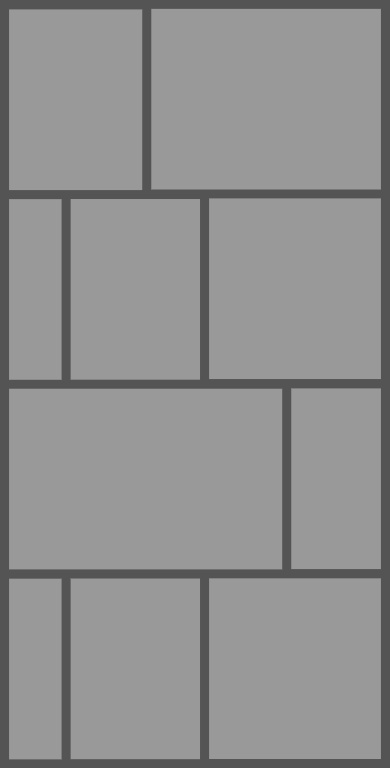
Write a WebGL 2 fragment shader that draws this pattern.

```glsl
#version 300 es
precision highp float;

uniform vec2 u_resolution;
out vec4 fragColor;

// Lengths are in canvas heights, joints in canvas widths
#define ROWS 4.0
#define LINE_WIDTH 0.0118
#define SHIFT 0.0011
#define PAIR_JOINTS vec2(0.1695, 0.5245)
#define LOW_JOINT 0.7352
#define HIGH_JOINT 0.3763
#define TILE_COLOR vec3(0.60)
#define LINE_COLOR vec3(0.33)

float hash(vec2 p) {
    return fract(sin(dot(p, vec2(127.1, 311.7))) * 43758.5);
}

float boxDistance(vec2 p, vec2 halfSize) {
    vec2 d = abs(p) - halfSize;
    return length(max(d, 0.0)) + min(max(d.x, d.y), 0.0);
}

// Even rows hold three tiles, odd rows hold two
vec2 rowJoints(float row) {
    if (mod(row, 2.0) < 0.5) return PAIR_JOINTS;
    return vec2(mod(row, 4.0) < 2.0 ? LOW_JOINT : HIGH_JOINT, 1.0);
}

void main() {
    vec2 p = gl_FragCoord.xy / u_resolution.y;
    float width = u_resolution.x / u_resolution.y;
    float pixel = 1.0 / u_resolution.y;
    float margin = 0.5 * LINE_WIDTH;

    // Row of the fragment
    float rowHeight = (1.0 - LINE_WIDTH) / ROWS;
    float row = clamp(floor((p.y - margin) / rowHeight), 0.0, ROWS - 1.0);

    // Joint centres on either side of the fragment
    vec2 joints = min(rowJoints(row) * width, width - margin);
    float left = margin;
    float right = width - margin;
    float column = 0.0;
    for (int i = 0; i < 2; i++) {
        if (p.x > joints[i]) {
            left = joints[i];
            column += 1.0;
        } else {
            right = min(right, joints[i]);
        }
    }
    // Keep the outer frame with the last real tile
    if (left > width - LINE_WIDTH) {
        left = joints.x;
        column = 1.0;
    }

    // Tile, laid slightly unevenly
    vec2 center = vec2(0.5 * (left + right), margin + (row + 0.5) * rowHeight);
    center.y += SHIFT * (hash(vec2(column, row)) - 0.5);
    vec2 halfSize = 0.5 * (vec2(right - left, rowHeight) - LINE_WIDTH);
    float d = boxDistance(p - center, halfSize);

    float tile = clamp(0.5 - d / pixel, 0.0, 1.0);
    fragColor = vec4(mix(LINE_COLOR, TILE_COLOR, tile), 1.0);
}
```
